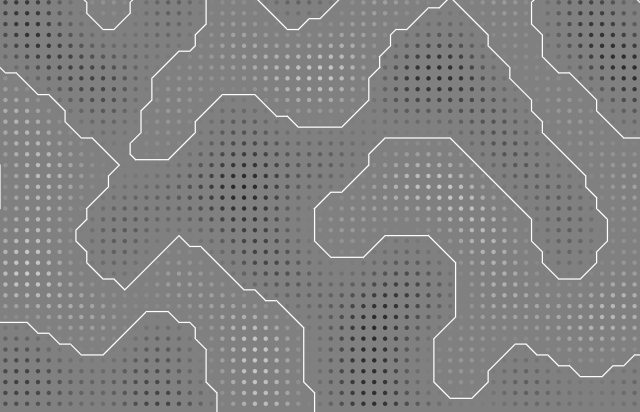
A Shadertoy shader for this pattern:

```glsl
// Grid of dots shaded by gradient noise, with stepped white contours at its zero level.

const float COLUMNS = 59.0;                 // dots across the canvas
const vec2  GRID_OFFSET = vec2(0.5, 0.76);  // first dot, in grid steps from lower left
const float DOT_RADIUS = 0.2;               // in grid steps
const float LINE_HALF_WIDTH = 0.057;        // in grid steps
const float NOISE_STEP = 10.5;              // grid steps per noise cell
const vec2  NOISE_ORIGIN = vec2(17.3, 41.6);
const float NOISE_BIAS = -0.04;             // tips the balance towards dark dots
const float CONTRAST = 0.62;
const vec3  BACKGROUND = vec3(0.5);
const vec3  LINE_COLOR = vec3(1.0);
const float FAR = 10.0;

// Pseudo-random unit vector for a lattice point
vec2 latticeGradient(ivec2 cell) {
    uint h = uint(cell.x) * 374761393u + uint(cell.y) * 668265263u;
    h = (h ^ (h >> 13)) * 1274126177u;
    h ^= h >> 16;
    float angle = float(h & 65535u) * (6.2831853 / 65536.0);
    return vec2(cos(angle), sin(angle));
}

float gradientNoise(vec2 p) {
    ivec2 cell = ivec2(floor(p));
    vec2 f = fract(p);
    vec2 fade = f * f * f * (f * (f * 6.0 - 15.0) + 10.0);
    float n00 = dot(latticeGradient(cell), f);
    float n10 = dot(latticeGradient(cell + ivec2(1, 0)), f - vec2(1.0, 0.0));
    float n01 = dot(latticeGradient(cell + ivec2(0, 1)), f - vec2(0.0, 1.0));
    float n11 = dot(latticeGradient(cell + ivec2(1, 1)), f - vec2(1.0));
    return mix(mix(n00, n10, fade.x), mix(n01, n11, fade.x), fade.y);
}

// Field value at a dot
float field(vec2 gridPoint) {
    return gradientNoise(gridPoint / NOISE_STEP + NOISE_ORIGIN) + NOISE_BIAS;
}

// Distance to the diagonal that cuts off one corner of a unit cell
float cornerCut(vec2 f, vec2 corner) {
    vec2 d = abs(f - corner);
    return abs(d.x + d.y - 0.5) * 0.7071;
}

// Marching squares between dots, joining the midpoints of the cell edges
float contourDistance(vec2 p) {
    vec2 cell = floor(p);
    vec2 f = p - cell;
    bool a = field(cell) > 0.0;
    bool b = field(cell + vec2(1.0, 0.0)) > 0.0;
    bool c = field(cell + vec2(0.0, 1.0)) > 0.0;
    bool d = field(cell + vec2(1.0)) > 0.0;

    // Straight runs
    if (a == b && c == d) return a == c ? FAR : abs(f.y - 0.5);
    if (a == c && b == d) return abs(f.x - 0.5);

    // Cut each corner that differs from both neighbours; saddles cut the high pair
    bool saddle = a == d && b == c;
    float dist = FAR;
    if (a != b && a != c && (a || !saddle)) dist = min(dist, cornerCut(f, vec2(0.0)));
    if (b != a && b != d && (b || !saddle)) dist = min(dist, cornerCut(f, vec2(1.0, 0.0)));
    if (c != a && c != d && (c || !saddle)) dist = min(dist, cornerCut(f, vec2(0.0, 1.0)));
    if (d != b && d != c && (d || !saddle)) dist = min(dist, cornerCut(f, vec2(1.0)));
    return dist;
}

// Coverage of a shape from its signed distance
float coverage(float dist, float pixel) {
    return clamp(0.5 - dist / pixel, 0.0, 1.0);
}

void mainImage(out vec4 fragColor, in vec2 fragCoord) {
    float pixel = COLUMNS / iResolution.x;
    vec2 p = fragCoord * pixel - GRID_OFFSET;

    // Dots
    vec2 dotCenter = floor(p + 0.5);
    vec3 dotColor = clamp(BACKGROUND + CONTRAST * field(dotCenter), 0.0, 1.0);
    float dotMask = coverage(length(p - dotCenter) - DOT_RADIUS, pixel);
    vec3 color = mix(BACKGROUND, dotColor, dotMask);

    // Contours
    float lineMask = coverage(contourDistance(p) - LINE_HALF_WIDTH, pixel);
    color = mix(color, LINE_COLOR, lineMask);

    fragColor = vec4(color, 1.0);
}
```
